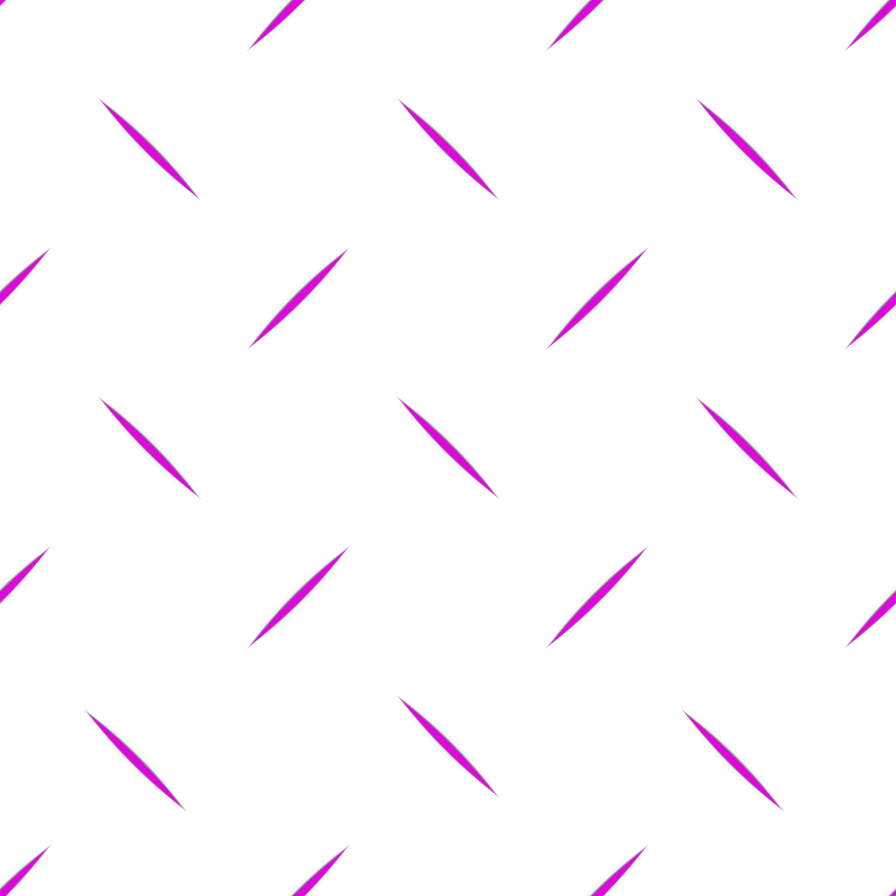
Write a Shadertoy shader that draws this pattern.

```glsl
const float REPEATS = 3.0;
const float HALF_LENGTH = 0.226;
const float CORE_WIDTH = 0.0135;
const float HALO_WIDTH = 0.028;
const float SLIP = 0.0469;

const vec3 PAPER = vec3(1.0);
const vec3 MAGENTA = vec3(0.87, 0.02, 0.87);
const vec3 SHADE = vec3(0.40, 0.39, 0.40);
const vec3 HALO = vec3(0.80, 0.81, 0.80);

// Approximate signed distance to a pointed sliver along the x axis
float sliver(vec2 p, float halfLength, float halfWidth) {
    float t = p.x / halfLength;
    return abs(p.y) - halfWidth * (1.0 - t * t);
}

float coverage(float dist, float blur) {
    return 1.0 - smoothstep(-blur, blur, dist);
}

// Coordinates along and across a diagonal stroke
vec2 alongStroke(vec2 p, vec2 direction) {
    vec2 normal = vec2(-direction.y, direction.x);
    return vec2(dot(p, direction), dot(p, normal));
}

vec3 paintStroke(vec3 base, vec2 p, float pixel) {
    float blur = max(0.0045, 0.6 * pixel);
    float halo = sliver(p, HALF_LENGTH, HALO_WIDTH);
    float shade = sliver(p - vec2(0.0, 0.0015), HALF_LENGTH, CORE_WIDTH + 0.002);
    float core = sliver(p, HALF_LENGTH - 0.004, CORE_WIDTH - 0.001);

    // Pale halo with a faint rim
    float rim = coverage(abs(halo) - 0.001, blur) * coverage(abs(p.x) - 0.18, 0.02);
    vec3 color = mix(base, HALO, 0.38 * coverage(halo + 0.007, 2.0 * blur));
    color = mix(color, HALO, 0.25 * rim);

    // Grey edge below the bright core
    color = mix(color, SHADE, 0.8 * coverage(shade, blur));
    return mix(color, MAGENTA, coverage(core, 0.8 * blur));
}

// Alternate strokes in the lowest row sit off centre
vec2 slipOffset(vec2 cell) {
    float lowestRow = 1.0 - step(0.5, abs(cell.y));
    float evenColumn = 1.0 - mod(cell.x, 2.0);
    return vec2(-SLIP) * lowestRow * evenColumn;
}

void mainImage(out vec4 fragColor, in vec2 fragCoord) {
    vec2 grid = REPEATS * fragCoord / iResolution.xy;
    float pixel = REPEATS / min(iResolution.x, iResolution.y);
    vec2 rising = normalize(vec2(1.0, 1.0));
    vec2 falling = normalize(vec2(1.0, -1.0));

    // Falling strokes at cell centres, rising strokes at cell corners
    vec2 center = fract(grid) - 0.5 - slipOffset(floor(grid));
    vec2 corner = fract(grid + 0.5) - 0.5;
    vec3 color = paintStroke(PAPER, alongStroke(center, falling), pixel);
    color = paintStroke(color, alongStroke(corner, rising), pixel);

    fragColor = vec4(color, 1.0);
}
```
